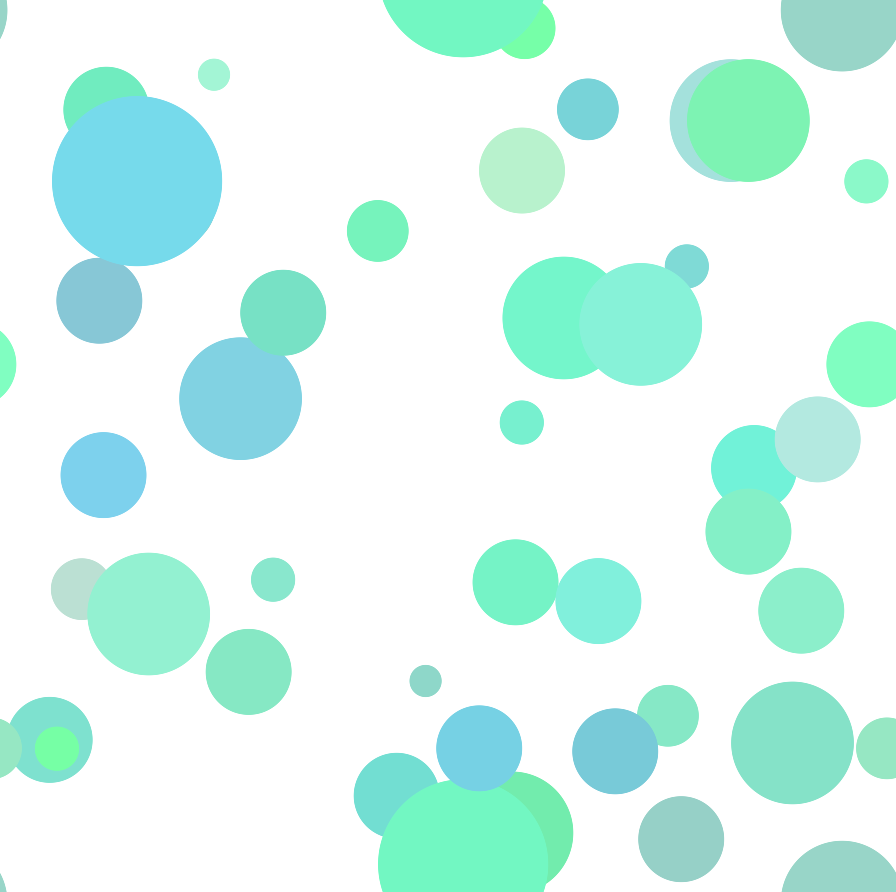
Write a WebGL 1 fragment shader that draws this background.

```glsl
precision highp float;
// Scattered flat mint, aqua and sky-blue discs overlapping on white, tiling.

uniform vec2 u_resolution;

const float COUNT = 43.0;

vec3 hash3(float n) {
  return fract(sin(n * vec3(12.9898, 78.233, 39.425) + 1.7) * 43758.5453);
}

// Six fixed sizes, from few large discs to few tiny ones
float discRadius(float rank) {
  if (rank < 1.5) return 0.095;
  if (rank < 10.5) return 0.0685;
  if (rank < 29.5) return 0.048;
  if (rank < 35.5) return 0.0345;
  if (rank < 40.5) return 0.0247;
  return 0.018;
}

// Golden-ratio steps keep the share of each tint even across the sizes
vec3 discColor(float rank) {
  float kind = fract(rank * 0.618);
  vec3 tint = vec3(0.52, 0.83, 0.78);                  // greyish teal
  if (kind < 0.13) tint = vec3(0.45, 0.82, 0.88);      // sky blue
  else if (kind < 0.28) tint = vec3(0.50, 0.97, 0.71); // spring green
  else if (kind < 0.40) tint = vec3(0.66, 0.93, 0.85); // pale mint
  else if (kind < 0.87) tint = vec3(0.51, 0.93, 0.80); // mint
  vec3 variation = hash3(rank + 91.0) - 0.5;
  return clamp(tint + variation * vec3(0.16, 0.12, 0.13), 0.0, 1.0);
}

// Evenly spread sequence, loosened by random offsets
vec2 discCenter(float i) {
  vec2 spread = i * vec2(0.75488, 0.56984);
  return fract(spread + (hash3(i + 7.0).xy - 0.5) * 0.2);
}

void main() {
  vec2 uv = gl_FragCoord.xy / u_resolution;
  vec2 aspect = vec2(1.0, u_resolution.y / u_resolution.x);
  float halfPixel = 0.5 / u_resolution.x;
  vec3 color = vec3(1.0);

  // Paint back to front, with sizes shuffled through the stack
  for (float i = 0.0; i < COUNT; i++) {
    float rank = floor(mod(i * 17.0 + 8.0, COUNT) + 0.5);
    // Shortest offset across the wrapped edges
    vec2 offset = (fract(uv - discCenter(i) + 0.5) - 0.5) * aspect;
    float edge = length(offset) - discRadius(rank);
    float cover = 1.0 - smoothstep(-halfPixel, halfPixel, edge);
    color = mix(color, discColor(rank), cover);
  }

  gl_FragColor = vec4(color, 1.0);
}
```
